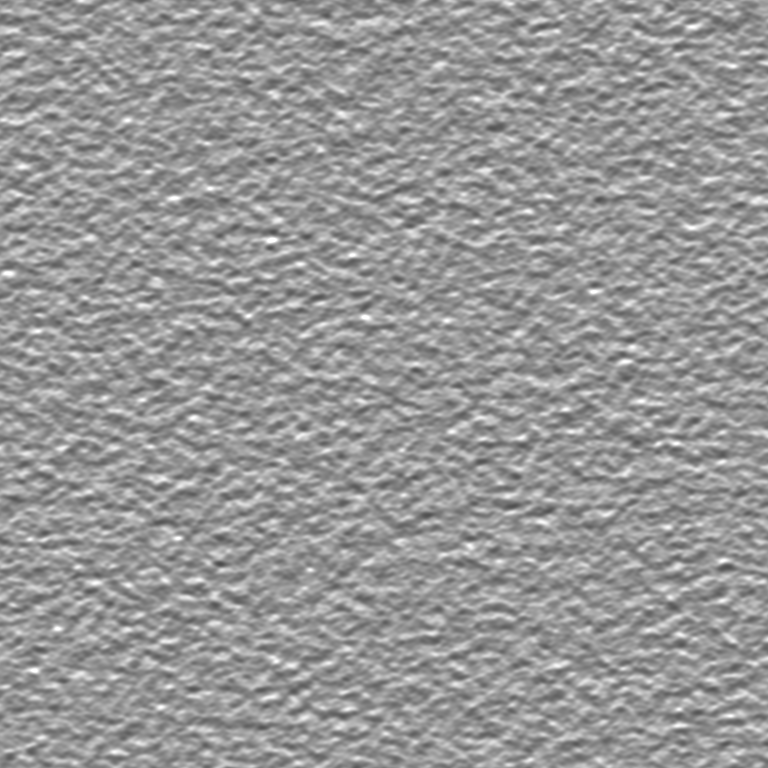
Reproduce this texture procedurally as a three.js fragment shader.

```glsl
// Fine grey embossed grain: short, nearly level ripples of light and shade
varying vec2 vUv;

const float MEAN_GREY = 0.593;
const float CONTRAST = 0.097;
const float HIGHLIGHT_SKEW = 0.007;
const float SLANT = 0.06;                     // rise of the ripples, radians
const vec2 GRAIN_CELL = vec2(0.0108, 0.0087); // width and height of a cell
const float GRAIN_RADIUS = 0.5;               // in cells
const float GRAIN_BIAS = 0.15;                // uneven weight of light and dark
const float GRAIN_DEVIATION = 0.489;          // spread of the summed grains

// Three random values from 0 to 1 for a cell
vec3 hash3(vec2 cell, float seed) {
  vec3 h = fract(vec3(cell, seed) * vec3(0.1031, 0.1030, 0.0973));
  h += dot(h, h.yxz + 33.33);
  return fract((h.xxy + h.yxx) * h.zyx);
}

vec2 rotate(vec2 p, float angle) {
  float c = cos(angle);
  float s = sin(angle);
  return vec2(c * p.x + s * p.y, c * p.y - s * p.x);
}

// One soft bump lit from above: bright on one side, dark on the other
float litBump(vec2 offset, float lean, float radius) {
  vec2 q = vec2(offset.x, offset.y - lean * offset.x) / radius;
  return (q.y + GRAIN_BIAS) * exp(-0.5 * dot(q, q));
}

// Sum of scattered lit bumps, scaled to a deviation of about one
float relief(vec2 p, float seed) {
  vec2 home = floor(p);
  float total = 0.0;
  for (int j = -2; j <= 2; j++) {
    for (int i = -2; i <= 2; i++) {
      vec2 cell = home + vec2(float(i), float(j));
      vec3 random = hash3(cell, seed);
      float balance = random.z - 0.5;
      float strength = balance + 0.5 * sign(balance);
      float lean = 0.4 * (fract(random.z * 17.0) - 0.5);
      total += strength * litBump(p - cell - random.xy, lean, GRAIN_RADIUS);
    }
  }
  return total / GRAIN_DEVIATION;
}

void main() {
  vec2 p = rotate(vUv, SLANT) / GRAIN_CELL;

  // Main ripples with finer grit between them
  float shade = 0.9 * relief(p, 3.7) + 0.43 * relief(p * 1.65 + 41.3, 11.9);

  // Highlights reach a little further than shadows
  float grey = MEAN_GREY + CONTRAST * shade
             + HIGHLIGHT_SKEW * (shade * shade - 1.0);
  gl_FragColor = vec4(vec3(clamp(grey, 0.0, 1.0)), 1.0);
}
```
